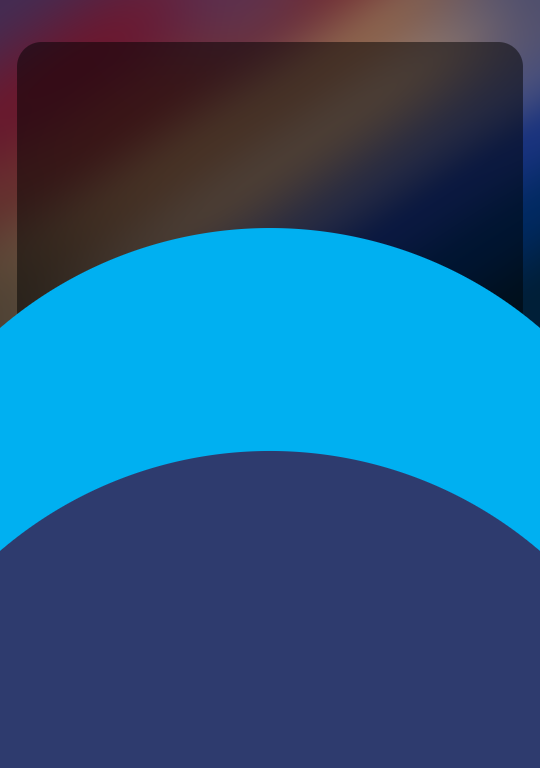
Reproduce this background procedurally as a Shadertoy shader.

```glsl
// Two broad discs rise in front of a dark rounded panel on a blurred backdrop.
// The backdrop is a diagonal colour ramp tinted by soft glows near its borders;
// the panel and discs are distance fields with one-pixel smooth edges.

float coverage(float dist) {
    return clamp(0.5 - dist * iResolution.y, 0.0, 1.0);
}

float roundedBox(vec2 p, vec2 halfSize, float radius) {
    vec2 q = abs(p) - halfSize + radius;
    return length(max(q, 0.0)) + min(max(q.x, q.y), 0.0) - radius;
}

// Soft round falloff, 1 at the centre
float glow(vec2 p, vec2 centre, float sharpness) {
    vec2 d = p - centre;
    return exp(-sharpness * dot(d, d));
}

vec3 backdrop(vec2 p) {
    // Distance along the diagonal from the top left corner
    float d = dot(p - vec2(-0.3516, 1.0), vec2(0.56, -0.83));

    // Purple, crimson, amber, grey, blue, then deep teal
    vec3 col = vec3(0.27, 0.17, 0.32);
    col = mix(col, vec3(0.42, 0.09, 0.18), smoothstep(0.0, 0.13, d));
    col = mix(col, vec3(0.46, 0.17, 0.18), smoothstep(0.13, 0.234, d));
    col = mix(col, vec3(0.56, 0.39, 0.29), smoothstep(0.215, 0.3125, d));
    col = mix(col, vec3(0.59, 0.48, 0.41), smoothstep(0.3, 0.384, d));
    col = mix(col, vec3(0.28, 0.32, 0.52), smoothstep(0.375, 0.488, d));
    col = mix(col, vec3(0.08, 0.19, 0.50), smoothstep(0.465, 0.54, d));
    col = mix(col, vec3(0.0, 0.16, 0.38), smoothstep(0.53, 0.625, d));
    col = mix(col, vec3(0.0, 0.12, 0.22), smoothstep(0.61, 0.716, d));

    // Tints at lower left, top right and top centre
    col = mix(col, vec3(0.28, 0.24, 0.19), 0.9 * glow(p, vec2(-0.37, 0.57), 30.0));
    col = mix(col, vec3(0.28, 0.29, 0.43), 0.9 * glow(p, vec2(0.36, 1.02), 50.0));
    return mix(col, vec3(0.32, 0.24, 0.38), 0.6 * glow(p, vec2(-0.05, 1.02), 80.0));
}

void mainImage(out vec4 fragColor, in vec2 fragCoord) {
    // Canvas height is 1, with x = 0 on the centre line
    vec2 p = (fragCoord - vec2(0.5 * iResolution.x, 0.0)) / iResolution.y;
    vec3 col = backdrop(p);

    // Translucent black panel
    float panel = roundedBox(p - vec2(0.0, 0.6453), vec2(0.3294, 0.3), 0.032);
    col *= 1.0 - 0.5 * coverage(panel);

    // Cyan disc behind, navy disc in front
    float radius = 0.5397;
    col = mix(col, vec3(0.0, 0.69, 0.945), coverage(length(p - vec2(0.0, 0.1634)) - radius));
    col = mix(col, vec3(0.18, 0.23, 0.43), coverage(length(p - vec2(0.0, -0.1269)) - radius));

    fragColor = vec4(col, 1.0);
}
```
